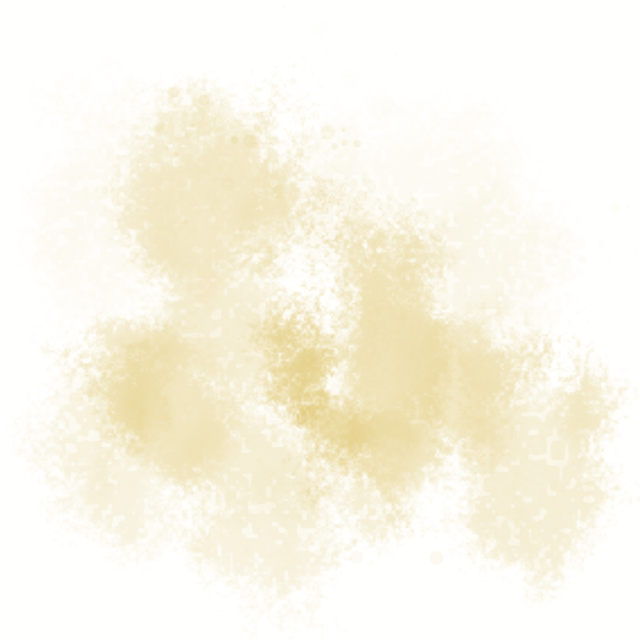
Write a three.js fragment shader that draws this background.

```glsl
// Golden watercolour stain on white paper: soft elliptical washes are frayed
// by layered noise, blended by a power norm into one pigment density, then
// given brush streaks, paper grain and clusters of spattered drops.
#define PAPER vec3(1.0, 1.0, 0.996)
#define ABSORB vec3(0.10, 0.18, 0.45)
#define BLEND 3.0
#define WARP 0.035
#define FRAY 0.13
#define GRAIN_FRAY 0.075
#define GRAIN_SCALE 135.0
#define GRAIN_TONE 0.26
#define STREAK_TONE 0.20
#define FLECK_TONE 0.55
#define DROP_COUNT 10

varying vec2 vUv;

float hash(vec2 p) {
  vec3 q = fract(vec3(p.xyx) * 0.1031);
  q += dot(q, q.yzx + 33.33);
  return fract((q.x + q.y) * q.z);
}

float noise(vec2 p) {
  vec2 i = floor(p), f = fract(p);
  f = f * f * (3.0 - 2.0 * f);
  float low = mix(hash(i), hash(i + vec2(1.0, 0.0)), f.x);
  float high = mix(hash(i + vec2(0.0, 1.0)), hash(i + vec2(1.0)), f.x);
  return mix(low, high, f.y);
}

float fbm(vec2 p) {
  float sum = 0.0, gain = 0.5;
  for (int i = 0; i < 5; i++) {
    sum += gain * noise(p);
    p = mat2(1.6, 1.2, -1.2, 1.6) * p + 17.3;
    gain *= 0.5;
  }
  return sum;
}

// One elliptical wash, raised to the blend power; fray shifts its edge.
float wash(vec2 p, vec2 center, vec2 radius, float soft, float tone, float fray) {
  float edge = (length((p - center) / radius) - 1.0) * min(radius.x, radius.y);
  float cover = 1.0 - smoothstep(-soft, soft, edge + fray);
  return pow(tone * cover, BLEND);
}

// A cluster of round drops, most of them small.
float spatter(vec2 p, vec2 center, vec2 spread, float size, float seed) {
  float cover = 0.0;
  for (int i = 0; i < DROP_COUNT; i++) {
    vec2 id = vec2(float(i) * 3.0 + 1.0, seed);
    vec2 jitter = vec2(hash(id), hash(id + 41.0)) * 2.0 - 1.0;
    float pick = hash(id + 83.0);
    float radius = size * (0.2 + 0.8 * pick * pick);
    float d = length(p - center - jitter * spread) - radius;
    cover = max(cover, (1.0 - smoothstep(-0.0015, 0.0015, d)) * (0.55 + 0.45 * hash(id + 7.0)));
  }
  return cover;
}

void main() {
  vec2 uv = vUv;
  float grain = noise(uv * GRAIN_SCALE) * 0.6 + noise(uv * GRAIN_SCALE * 2.1 + 9.0) * 0.4;
  vec2 p = uv + WARP * (vec2(fbm(uv * 6.0 + 3.0), fbm(uv * 6.0 + 31.0)) - 0.48);
  float fray = FRAY * (fbm(uv * 13.0 + 5.0) - 0.48) + GRAIN_FRAY * (grain - 0.5);

  // Pale outer veils
  float sum = wash(p, vec2(0.18, 0.66), vec2(0.10, 0.17), 0.06, 0.12, fray);
  sum += wash(p, vec2(0.66, 0.68), vec2(0.17, 0.14), 0.06, 0.11, fray);
  sum += wash(p, vec2(0.73, 0.56), vec2(0.11, 0.13), 0.06, 0.18, fray);
  sum += wash(p, vec2(0.50, 0.66), vec2(0.07, 0.12), 0.05, 0.12, fray);

  // Upper left cloud and its run towards the middle
  sum += wash(p, vec2(0.325, 0.69), vec2(0.125, 0.15), 0.06, 0.48, fray);
  sum += wash(p, vec2(0.425, 0.66), vec2(0.05, 0.13), 0.045, 0.42, fray);
  sum += wash(p, vec2(0.36, 0.49), vec2(0.12, 0.14), 0.06, 0.37, fray);

  // Deep core and the broad golden centre
  sum += wash(p, vec2(0.472, 0.44), vec2(0.052, 0.125), 0.055, 0.94, fray);
  sum += wash(p, vec2(0.52, 0.34), vec2(0.07, 0.06), 0.055, 0.72, fray);
  sum += wash(p, vec2(0.60, 0.46), vec2(0.10, 0.18), 0.055, 0.65, fray);
  sum += wash(p, vec2(0.63, 0.31), vec2(0.11, 0.08), 0.06, 0.57, fray);
  sum += wash(p, vec2(0.56, 0.22), vec2(0.045, 0.05), 0.04, 0.36, fray);

  // Right lobe
  sum += wash(p, vec2(0.72, 0.40), vec2(0.10, 0.12), 0.06, 0.48, fray);
  sum += wash(p, vec2(0.78, 0.42), vec2(0.06, 0.05), 0.045, 0.52, fray);
  sum += wash(p, vec2(0.825, 0.275), vec2(0.12, 0.145), 0.045, 0.36, fray);
  sum += wash(p, vec2(0.91, 0.34), vec2(0.035, 0.06), 0.04, 0.43, fray);

  // Left lobe
  sum += wash(p, vec2(0.20, 0.365), vec2(0.06, 0.06), 0.045, 0.60, fray);
  sum += wash(p, vec2(0.28, 0.35), vec2(0.11, 0.11), 0.06, 0.50, fray);
  sum += wash(p, vec2(0.215, 0.44), vec2(0.07, 0.05), 0.04, 0.43, fray);
  sum += wash(p, vec2(0.145, 0.33), vec2(0.08, 0.09), 0.045, 0.28, fray);
  sum += wash(p, vec2(0.21, 0.24), vec2(0.09, 0.085), 0.045, 0.26, fray);

  // Lower fringe
  sum += wash(p, vec2(0.40, 0.28), vec2(0.13, 0.10), 0.06, 0.39, fray);
  sum += wash(p, vec2(0.41, 0.17), vec2(0.10, 0.11), 0.045, 0.30, fray);
  float pigment = pow(sum, 1.0 / BLEND);

  // Vertical brush runs, paper grain and bare flecks in thin paint
  float streak = noise(vec2(p.x * 38.0, p.y * 3.5));
  pigment *= 1.0 + STREAK_TONE * (streak - 0.5) + GRAIN_TONE * (grain - 0.5);
  float fleck = smoothstep(0.62, 0.82, noise(uv * 105.0 + 51.0));
  pigment *= 1.0 - FLECK_TONE * fleck * (1.0 - smoothstep(0.25, 0.60, pigment));

  // Drops around the stain
  float drops = 0.22 * spatter(uv, vec2(0.50, 0.755), vec2(0.065, 0.05), 0.012, 3.0);
  drops += 0.22 * spatter(uv, vec2(0.32, 0.82), vec2(0.075, 0.065), 0.014, 11.0);
  drops += 0.14 * spatter(uv, vec2(0.39, 0.64), vec2(0.11, 0.09), 0.013, 19.0);
  drops += 0.12 * spatter(uv, vec2(0.60, 0.145), vec2(0.09, 0.03), 0.016, 29.0);
  drops += 0.04 * spatter(uv, vec2(0.54, 0.93), vec2(0.10, 0.06), 0.017, 37.0);
  drops += 0.06 * spatter(uv, vec2(0.95, 0.65), vec2(0.045, 0.08), 0.009, 47.0);
  pigment += drops * (1.0 - 0.6 * smoothstep(0.2, 0.8, pigment));

  gl_FragColor = vec4(PAPER - ABSORB * pigment, 1.0);
}
```
